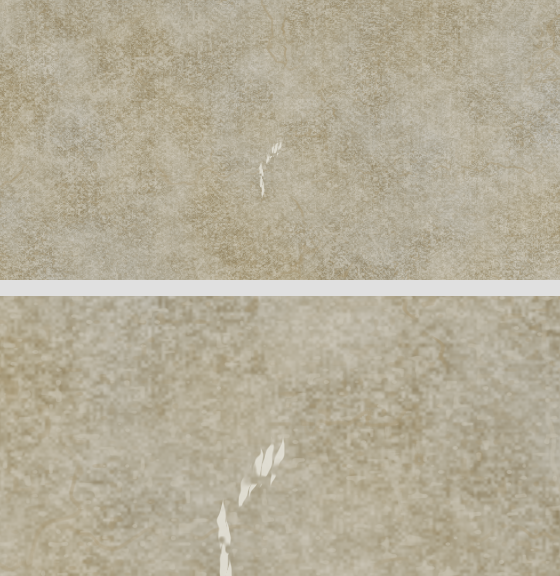
Top, the full canvas; bottom, a detail of the centre.
Write a WebGL 2 fragment shader that draws this texture.

```glsl
#version 300 es
precision highp float;

uniform vec2 u_resolution;
out vec4 outColor;

const vec3 DARK = vec3(0.635, 0.595, 0.495);
const vec3 STONE = vec3(0.695, 0.668, 0.587);
const vec3 PALE = vec3(0.755, 0.732, 0.670);
const vec3 OCHRE = vec3(0.650, 0.575, 0.425);
const vec3 CHALK = vec3(0.890, 0.880, 0.840);

float hash(vec2 p) {
    return fract(sin(dot(p, vec2(127.1, 311.7))) * 43758.5453);
}

float noise(vec2 p) {
    vec2 cell = floor(p);
    vec2 f = fract(p);
    f = f * f * (3.0 - 2.0 * f);
    float low = mix(hash(cell), hash(cell + vec2(1.0, 0.0)), f.x);
    float high = mix(hash(cell + vec2(0.0, 1.0)), hash(cell + vec2(1.0)), f.x);
    return mix(low, high, f.y);
}

float fbm(vec2 p, int octaves) {
    float sum = 0.0;
    float total = 0.0;
    float amplitude = 0.5;
    for (int i = 0; i < octaves; i++) {
        sum += amplitude * noise(p);
        total += amplitude;
        amplitude *= 0.55;
        p = mat2(0.8, 0.6, -0.6, 0.8) * p * 2.03 + 17.3;
    }
    return sum / total;
}

// Thin line along the middle contour of a noise field
float vein(vec2 p, float scale, float width, float pixel) {
    float field = fbm(p * scale, 4);
    float slope = max(fwidth(field) / pixel, 0.5 * scale);
    float distanceToLine = abs(field - 0.5) / slope;
    return 1.0 - smoothstep(width * 0.3, width + pixel, distanceToLine);
}

// Wandering upright crack between two heights
float crack(vec2 p, float x, float bottom, float top, float width, float pixel) {
    float wander = (fbm(vec2(p.y * 9.0, x * 31.0), 4) - 0.5) * 0.13;
    float line = 1.0 - smoothstep(width * 0.3, width + pixel, abs(p.x - x - wander));
    float ends = smoothstep(bottom, bottom + 0.06, p.y) * (1.0 - smoothstep(top - 0.06, top, p.y));
    return line * ends * smoothstep(0.2, 0.6, noise(p * 28.0 + x));
}

// Tapered, broken stroke
float scratch(vec2 p, vec2 center, vec2 halfSize, float slant, float pixel) {
    vec2 q = p - center;
    q.x -= q.y * slant + (noise(p * 90.0) - 0.5) * 0.005;
    float along = abs(q.y) / halfSize.y;
    float taper = halfSize.x * (1.0 - smoothstep(0.2, 1.0, along));
    float body = 1.0 - smoothstep(taper - pixel, taper + pixel, abs(q.x));
    return body * (1.0 - smoothstep(0.8, 1.0, along)) * smoothstep(0.15, 0.5, noise(p * vec2(130.0, 85.0)));
}

void main() {
    vec2 p = gl_FragCoord.xy / u_resolution.y;
    float pixel = 1.0 / u_resolution.y;
    vec2 warp = vec2(fbm(p * 7.0 + 3.7, 3), fbm(p * 7.0 + 41.2, 3)) - 0.5;
    vec2 q = p + warp * 0.10;

    // Weathered blotches and broad shading
    float blotch = fbm(q * 7.5 + 8.0, 4);
    float mottling = fbm(q * 22.0 + 23.0, 3);
    float broad = fbm(p * 1.7 + 5.0, 3);
    float worn = smoothstep(0.66, 0.34, blotch);
    float tone = 0.51 + (blotch - 0.5) * 0.8 + (mottling - 0.5) * 0.6 + (broad - 0.5) * 0.25;
    tone += 0.10 * smoothstep(1.48, 1.54, p.x + warp.x * 0.1) - 0.13 * smoothstep(0.6, 1.0, p.y);
    tone += 0.30 * exp(-dot(p - vec2(0.16, 0.79), p - vec2(0.16, 0.79)) * 140.0);

    // Sandy grain, rougher where the surface is worn
    float grain = noise(p * vec2(100.0, 135.0)) - 0.5;
    float dust = noise(p * 245.0 + 9.0) - 0.5;
    tone += (grain * 0.6 + dust * 0.75) * mix(0.75, 1.25, worn);
    vec3 color = tone < 0.5 ? mix(DARK, STONE, tone * 2.0) : mix(STONE, PALE, tone * 2.0 - 1.0);

    // Warm stains, cool grey areas and scattered specks
    float warmth = fbm(q * 3.6 + 61.0, 4) - 0.5;
    color += warmth * vec3(0.02, -0.015, -0.09);
    float speck = smoothstep(0.64, 0.88, noise(p * vec2(105.0, 140.0) + 71.0));
    color = mix(color, OCHRE, speck * (0.14 + 0.22 * worn));
    float glint = smoothstep(0.72, 0.92, noise(p * vec2(110.0, 140.0) + 37.0));
    color = mix(color, PALE + 0.04, glint * 0.5);

    // Pale ridges and ochre seams
    float ridgeMask = smoothstep(0.42, 0.62, fbm(p * 6.0 + 90.0, 3));
    float seamMask = smoothstep(0.50, 0.68, fbm(p * 4.5 + 130.0, 3));
    color = mix(color, PALE + 0.02, 0.5 * ridgeMask * vein(q + 2.0, 8.0, 0.003, pixel));
    color = mix(color, OCHRE, 0.4 * seamMask * vein(q + 7.0, 5.5, 0.002, pixel));

    // Long cracks with a lighter lip
    float cracks = crack(p, 1.01, 0.74, 1.0, 0.003, pixel);
    cracks = max(cracks, crack(p, 1.06, 0.02, 0.36, 0.004, pixel));
    cracks = max(cracks, crack(p, 1.17, 0.55, 0.72, 0.003, pixel));
    cracks = max(cracks, 0.7 * crack(p.yx, 0.40, 1.2, 1.95, 0.003, pixel));
    cracks = max(cracks, 0.6 * crack(p.yx, 0.37, 0.45, 1.0, 0.003, pixel));
    float lip = crack(p - vec2(0.012, 0.0), 1.01, 0.68, 1.0, 0.011, pixel);
    color = mix(color, PALE, 0.45 * lip);
    color = mix(color, OCHRE, 0.55 * cracks);

    // Chalky scratches in two short groups
    float chalk = 0.0;
    for (int i = 0; i < 8; i++) {
        float k = float(i);
        float jitter = hash(vec2(k, 4.0)) - 0.5;
        vec2 upper = vec2(0.958 + k * 0.013, 0.440 + k * 0.011 + jitter * 0.02);
        vec2 lower = vec2(0.938 + jitter * 0.014, 0.395 - (k - 4.0) * 0.024);
        vec2 center = i < 4 ? upper : lower;
        chalk = max(chalk, scratch(p, center, vec2(0.005, 0.032), i < 4 ? 0.25 : 0.08, pixel));
    }
    color = mix(color, CHALK, chalk * 0.9);

    outColor = vec4(clamp(color, 0.0, 1.0), 1.0);
}
```
